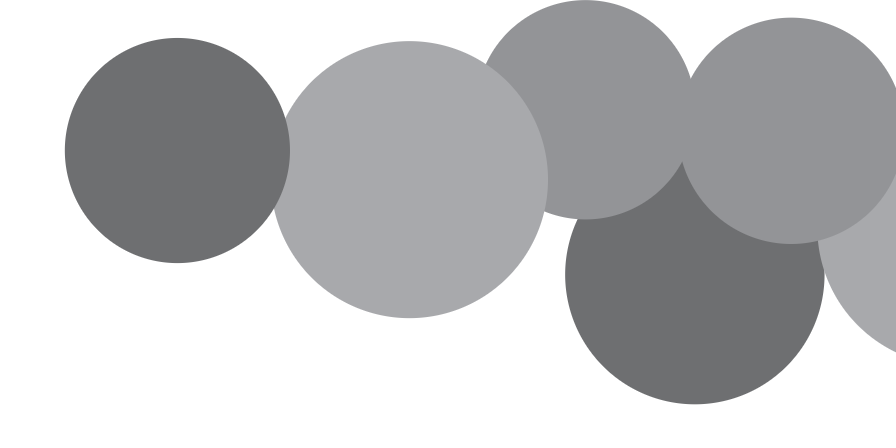
Reproduce this background procedurally as a Shadertoy shader.

```glsl
// Flat grey discs overlapping in a loose row on a white ground.
// Each disc is a signed distance to a circle, painted back to front
// with an edge one pixel wide. Lengths are in canvas heights.

const vec3 WHITE      = vec3(1.0);
const vec3 DARK_GREY  = vec3(0.431, 0.435, 0.443);
const vec3 MID_GREY   = vec3(0.576, 0.580, 0.592);
const vec3 LIGHT_GREY = vec3(0.659, 0.663, 0.675);

float circleDistance(vec2 point, vec2 center, float radius) {
    return length(point - center) - radius;
}

// Share of a pixel that lies inside a shape
float coverage(float dist, float pixelSize) {
    return clamp(0.5 - dist / pixelSize, 0.0, 1.0);
}

vec3 paintDisc(vec3 under, vec3 tint, vec2 point, vec2 center, float radius, float pixelSize) {
    float dist = circleDistance(point, center, radius);
    return mix(under, tint, coverage(dist, pixelSize));
}

void mainImage(out vec4 fragColor, in vec2 fragCoord) {
    float pixelSize = 1.0 / iResolution.y;
    vec2 point = fragCoord * pixelSize;
    vec3 color = WHITE;

    // Back: low dark disc and the light one cut by the right border
    color = paintDisc(color, DARK_GREY, point, vec2(1.551, 0.387), 0.2895, pixelSize);
    color = paintDisc(color, LIGHT_GREY, point, vec2(2.133, 0.492), 0.3086, pixelSize);

    // Middle: the pair of mid grey discs along the top
    color = paintDisc(color, MID_GREY, point, vec2(1.307, 0.755), 0.2448, pixelSize);
    color = paintDisc(color, MID_GREY, point, vec2(1.766, 0.708), 0.2526, pixelSize);

    // Front: large light disc, then the dark one at the left
    color = paintDisc(color, LIGHT_GREY, point, vec2(0.914, 0.599), 0.3092, pixelSize);
    color = paintDisc(color, DARK_GREY, point, vec2(0.396, 0.664), 0.2513, pixelSize);

    fragColor = vec4(color, 1.0);
}
```
